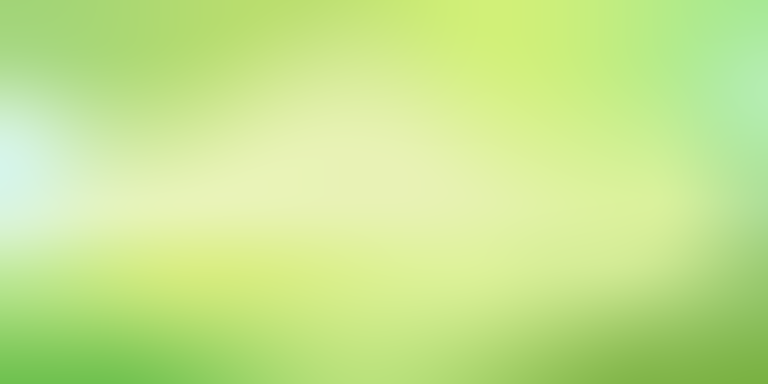
This background is drawn by a Shadertoy shader. Its source:

```glsl
// Smooth ramp through four colours placed at increasing stops
vec3 ramp(float x, vec4 stops, vec3 a, vec3 b, vec3 c, vec3 d) {
    vec3 color = mix(a, b, smoothstep(stops.x, stops.y, x));
    color = mix(color, c, smoothstep(stops.y, stops.z, x));
    return mix(color, d, smoothstep(stops.z, stops.w, x));
}

// Soft elliptical falloff, 1 at the centre
float glow(vec2 p, vec2 center, vec2 radius) {
    vec2 q = (p - center) / radius;
    return exp(-dot(q, q));
}

void mainImage(out vec4 fragColor, in vec2 fragCoord) {
    vec2 uv = fragCoord / iResolution.xy;

    // Horizontal colour bands
    vec3 top = ramp(uv.x, vec4(0.0, 0.38, 0.64, 1.03),
        vec3(0.63, 0.83, 0.46), vec3(0.73, 0.87, 0.43),
        vec3(0.82, 0.94, 0.47), vec3(0.64, 0.91, 0.56));
    vec3 middle = ramp(uv.x, vec4(0.1, 0.5, 0.84, 1.03),
        vec3(0.92, 0.96, 0.74), vec3(0.91, 0.95, 0.71),
        vec3(0.87, 0.95, 0.62), vec3(0.67, 0.86, 0.59));
    vec3 lower = ramp(uv.x, vec4(-0.05, 0.27, 0.6, 1.04),
        vec3(0.72, 0.90, 0.53), vec3(0.85, 0.93, 0.50),
        vec3(0.87, 0.95, 0.60), vec3(0.58, 0.78, 0.43));
    lower = mix(lower, vec3(0.86, 0.94, 0.61), 0.7 * glow(uv, vec2(0.8, 0.36), vec2(0.14, 0.2)));
    vec3 bottom = ramp(uv.x, vec4(0.12, 0.48, 0.86, 1.0),
        vec3(0.42, 0.75, 0.30), vec3(0.72, 0.88, 0.48),
        vec3(0.49, 0.70, 0.27), vec3(0.47, 0.69, 0.25));

    // Vertical blend; the pale middle rises into a dome
    float dome = 0.64 + 0.19 * exp(-pow((uv.x - 0.45) / 0.17, 2.0));
    vec3 color = mix(bottom, lower, smoothstep(-0.05, 0.33, uv.y));
    color = mix(color, middle, smoothstep(0.26, 0.5, uv.y));
    color = mix(color, top, smoothstep(dome - 0.25, dome + 0.25, uv.y));

    // Cool light at both sides
    color = mix(color, vec3(0.84, 0.96, 0.92), glow(uv, vec2(-0.01, 0.56), vec2(0.12, 0.22)));
    color = mix(color, vec3(0.71, 0.93, 0.70), glow(uv, vec2(1.02, 0.76), vec2(0.11, 0.18)));

    fragColor = vec4(color, 1.0);
}
```
